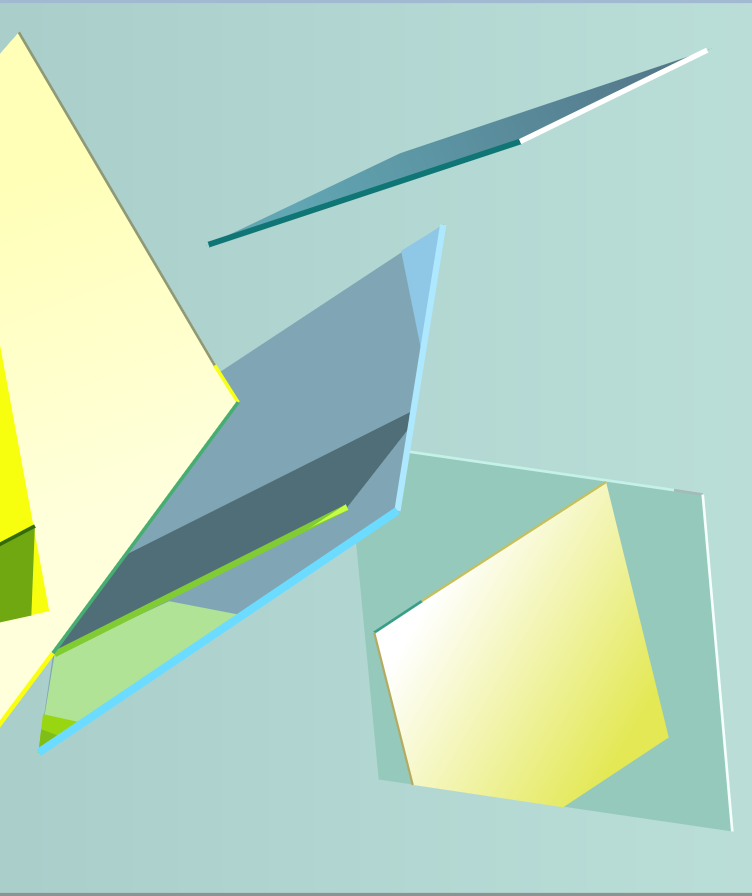
Write a Shadertoy shader that draws this background.

```glsl
// Angular panes of tinted glass float over a pale teal gradient.
// Each pane is a convex polygon made from half planes, listed clockwise;
// its bright rims are flat-ended strokes, all painted from back to front.

const vec2 CANVAS = vec2(0.84, 1.0);

// Signed distance to the line a-b, positive on its left
float edge(vec2 p, vec2 a, vec2 b) {
    vec2 d = normalize(b - a), q = p - a;
    return d.x * q.y - d.y * q.x;
}

float bend(vec2 p, vec2 a, vec2 b, vec2 c) {
    return max(edge(p, a, b), edge(p, b, c));
}

float tri(vec2 p, vec2 a, vec2 b, vec2 c) {
    return max(bend(p, a, b, c), edge(p, c, a));
}

float quad(vec2 p, vec2 a, vec2 b, vec2 c, vec2 d) {
    return max(bend(p, a, b, c), bend(p, c, d, a));
}

float pent(vec2 p, vec2 a, vec2 b, vec2 c, vec2 d, vec2 e) {
    return max(max(bend(p, a, b, c), bend(p, c, d, e)), edge(p, e, a));
}

// Straight bar from a to b with square ends
float stroke(vec2 p, vec2 a, vec2 b, float width) {
    vec2 mid = 0.5 * (a + b), dir = normalize(b - a);
    float along = abs(dot(p - mid, dir)) - 0.5 * length(b - a);
    return max(along, abs(edge(p, a, b)) - 0.5 * width);
}

// Position of p along the ramp from a to b, 0 to 1
float ramp(vec2 p, vec2 a, vec2 b) {
    return clamp(dot(p - a, b - a) / dot(b - a, b - a), 0.0, 1.0);
}

// Lays a colour over the shape with a one-pixel soft edge
void paint(inout vec3 col, vec3 ink, float d) {
    col = mix(col, ink, clamp(0.5 - d * iResolution.y, 0.0, 1.0));
}

void upperSliver(inout vec3 col, vec2 p) {
    vec2 tail = vec2(0.233, 0.727), top = vec2(0.447, 0.829);
    vec2 tip = vec2(0.790, 0.944), low = vec2(0.581, 0.842);
    vec3 steel = mix(vec3(0.38, 0.65, 0.70), vec3(0.33, 0.47, 0.54), ramp(p, top - 0.1, tip - 0.04));
    paint(col, steel, quad(p, tail, top, tip, low));
    paint(col, vec3(0.06, 0.46, 0.46), stroke(p, tail, low, 0.0065));
    paint(col, vec3(1.0), stroke(p, low, tip, 0.006));
}

void rightPane(inout vec3 col, vec2 p) {
    // Sea-green sheet
    vec2 a = vec2(0.387, 0.506), b = vec2(0.785, 0.448);
    vec2 c = vec2(0.818, 0.072), d = vec2(0.423, 0.130), notch = vec2(0.753, 0.453);
    paint(col, vec3(0.585, 0.79, 0.735), quad(p, a, b, c, d));
    paint(col, vec3(0.77, 0.95, 0.91), stroke(p, a, notch, 0.003));
    paint(col, vec3(0.64, 0.73, 0.72), stroke(p, notch, b, 0.003));
    paint(col, vec3(0.96, 1.0, 0.99), stroke(p, b, c, 0.003));

    // Yellow facet, white at its left corner
    vec2 peak = vec2(0.677, 0.462), east = vec2(0.747, 0.177), foot = vec2(0.629, 0.099);
    vec2 heel = vec2(0.461, 0.124), west = vec2(0.418, 0.294), joint = vec2(0.471, 0.329);
    vec3 lemon = mix(vec3(1.0), vec3(0.89, 0.91, 0.33), ramp(p, vec2(0.455, 0.29), vec2(0.69, 0.15)));
    paint(col, lemon, pent(p, peak, east, foot, heel, west));
    paint(col, vec3(0.78, 0.75, 0.35), stroke(p, joint, peak, 0.0025));
    paint(col, vec3(0.22, 0.62, 0.53), stroke(p, west, joint, 0.003));
    paint(col, vec3(0.70, 0.67, 0.38), stroke(p, west, heel, 0.0025));
}

void bluePane(inout vec3 col, vec2 p) {
    vec2 peak = vec2(0.495, 0.749), east = vec2(0.444, 0.430);
    vec2 foot = vec2(0.043, 0.160), hinge = vec2(0.061, 0.270), barEnd = vec2(0.388, 0.434);
    paint(col, vec3(0.50, 0.65, 0.71), quad(p, peak, east, foot, vec2(0.091, 0.483)));
    paint(col, vec3(0.56, 0.78, 0.90), tri(p, peak, vec2(0.470, 0.612), vec2(0.448, 0.720)));

    // Shaded band and the green facets below it
    paint(col, vec3(0.31, 0.43, 0.47),
        pent(p, vec2(0.458, 0.540), vec2(0.456, 0.521), barEnd, hinge, vec2(0.137, 0.379)));
    paint(col, vec3(0.69, 0.89, 0.59), quad(p, hinge, vec2(0.189, 0.329), vec2(0.267, 0.314), foot));
    paint(col, vec3(0.60, 0.84, 0.07), tri(p, vec2(0.048, 0.203), vec2(0.089, 0.194), foot));
    paint(col, vec3(0.50, 0.74, 0.09), tri(p, vec2(0.046, 0.186), vec2(0.068, 0.178), foot));
    paint(col, vec3(0.51, 0.80, 0.20), stroke(p, hinge, barEnd, 0.007));
    paint(col, vec3(0.78, 0.99, 0.27), tri(p, vec2(0.348, 0.412), barEnd + vec2(-0.002, 0.003), barEnd - vec2(-0.001, 0.003)));

    // Glowing rims
    paint(col, vec3(0.68, 0.91, 1.0), stroke(p, east, peak, 0.007));
    paint(col, vec3(0.42, 0.86, 1.0), stroke(p, foot, east, 0.009));
}

void creamPane(inout vec3 col, vec2 p) {
    vec2 peak = vec2(0.021, 0.964), east = vec2(0.266, 0.551), foot = vec2(-0.065, 0.105);
    vec2 rimJoint = vec2(0.240, 0.592), lowJoint = vec2(0.059, 0.271);
    vec3 cream = mix(vec3(1.0, 1.0, 0.72), vec3(1.0, 1.0, 0.86), ramp(p, vec2(0.02, 0.80), vec2(0.16, 0.45)));
    paint(col, cream, quad(p, peak, east, foot, vec2(-0.065, 0.866)));
    paint(col, vec3(0.56, 0.60, 0.46), stroke(p, peak, rimJoint, 0.003));
    paint(col, vec3(0.97, 1.0, 0.08), stroke(p, rimJoint, east, 0.004));
    paint(col, vec3(0.28, 0.68, 0.45), stroke(p, lowJoint, east, 0.004));
    paint(col, vec3(0.98, 1.0, 0.06), stroke(p, foot, lowJoint, 0.005));

    // Vivid wedge entering from the left
    vec2 ledge = vec2(0.039, 0.413), outer = vec2(-0.02, 0.382), base = vec2(-0.02, 0.301);
    paint(col, vec3(0.97, 1.0, 0.06), tri(p, vec2(-0.02, 0.723), vec2(0.055, 0.318), base));
    paint(col, vec3(0.44, 0.66, 0.07), quad(p, outer, ledge, vec2(0.035, 0.313), base));
    paint(col, vec3(0.20, 0.42, 0.03), stroke(p, outer, ledge, 0.004));
}

void mainImage(out vec4 fragColor, in vec2 fragCoord) {
    vec2 uv = fragCoord / iResolution.xy, p = uv * CANVAS;
    vec3 col = mix(vec3(0.665, 0.81, 0.795), vec3(0.73, 0.87, 0.845), uv.x);
    upperSliver(col, p);
    rightPane(col, p);
    bluePane(col, p);
    creamPane(col, p);
    // Thin borders above and below
    paint(col, vec3(0.63, 0.73, 0.82), 0.9965 - p.y);
    paint(col, vec3(0.55, 0.58, 0.57), p.y - 0.0035);
    fragColor = vec4(col, 1.0);
}
```
